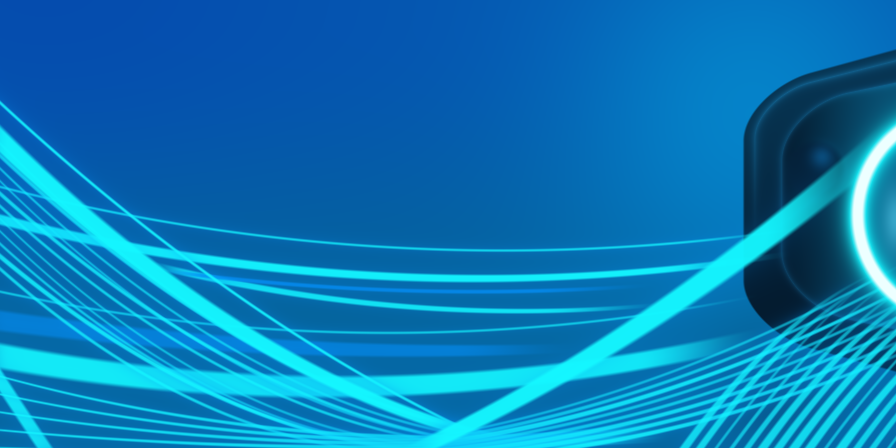
Give the GLSL for this background, as a Shadertoy shader.

```glsl
// Cyan light trails sweep over a blue gradient toward a dark, flared lamp housing.
// Trails are parabolas through three points, drawn singly or as jittered families;
// the housing is a rounded box with a glowing ring. Units: canvas height = 1.

const vec3 CYAN = vec3(0.08, 0.97, 1.0);
const vec3 AZURE = vec3(0.02, 0.55, 0.95);
const vec3 INK = vec3(0.015, 0.09, 0.16);
const vec3 TEAL = vec3(0.03, 0.24, 0.37);

float hash(float n) { return fract(sin(n * 127.1) * 43758.5453); }

float fill(float d, float aa) { return 1.0 - smoothstep(-aa, aa, d); }

float spot(vec2 p, vec2 center, vec2 size) {
    vec2 q = (p - center) / size;
    return exp(-dot(q, q));
}

// Parabola through (x[i], y[i]); width tapers from start to end.
// Returns the solid core in x and the soft halo in y.
vec2 trail(vec2 p, vec3 x, vec3 y, vec2 width, float aa) {
    float s = (y.y - y.x) / (x.y - x.x);
    float bend = ((y.z - y.y) / (x.z - x.y) - s) / (x.z - x.x);
    float curve = y.x + (p.x - x.x) * (s + bend * (p.x - x.y));
    float slope = s + bend * (2.0 * p.x - x.x - x.y);
    float d = abs(p.y - curve) / sqrt(1.0 + slope * slope);
    float w = mix(width.x, width.y, clamp((p.x - x.x) / (x.z - x.x), 0.0, 1.0));
    float ends = smoothstep(x.x - 0.1, x.x + 0.02, p.x)
               * (1.0 - smoothstep(x.z - 0.25, x.z + 0.05, p.x));
    return ends * vec2(fill(d - w, aa + 0.15 * w), exp(-d / (w + 0.008)));
}

vec3 glowOver(vec3 col, vec2 t, vec3 tint, float alpha) {
    col = mix(col, AZURE, 0.3 * alpha * t.y);
    return mix(col, tint, alpha * t.x);
}

vec3 backdrop(vec2 p) {
    vec3 col = mix(vec3(0.02, 0.39, 0.61), vec3(0.02, 0.34, 0.69), smoothstep(0.25, 0.95, p.y));
    col = mix(col, vec3(0.02, 0.28, 0.68), 0.7 * spot(p, vec2(0.1, 1.05), vec2(0.6, 0.4)));
    col = mix(col, vec3(0.02, 0.53, 0.80), 0.9 * spot(p, vec2(1.68, 0.75), vec2(0.42, 0.45)));
    return mix(col, TEAL, 0.6 * spot(p, vec2(1.74, 0.12), vec2(0.14, 0.13)));
}

// Rounded box whose height grows to the right; inset moves its outline inward.
float housing(vec2 p, float inset) {
    float flare = 0.74 + 0.76 * (p.x - 1.66);
    vec2 q = vec2(p.x - 2.16, (p.y - 0.53) / max(flare, 0.3));
    vec2 b = abs(q) - vec2(0.5, 0.36) + 0.15 + inset;
    return length(max(b, 0.0)) + min(max(b.x, b.y), 0.0) - 0.15;
}

vec3 drawHousing(vec3 col, vec2 p, float aa) {
    float body = housing(p, 0.0);
    float panel = housing(p - vec2(0.0, 0.01), 0.085);
    vec3 shell = mix(INK, TEAL, smoothstep(0.3, 0.85, p.y) * 0.65);
    shell += vec3(0.04, 0.17, 0.23) * exp(-abs(body + 0.025) / 0.008) * smoothstep(0.4, 0.8, p.y);
    vec3 inner = mix(INK, vec3(0.03, 0.30, 0.43), smoothstep(1.72, 2.0, p.x));
    float lens = length(p - vec2(1.82, 0.62)) - 0.062;
    inner = mix(inner, INK * 1.2, fill(lens, 0.01));
    inner += TEAL * 0.7 * spot(p, vec2(1.835, 0.65), vec2(0.025));
    shell = mix(shell, inner, fill(panel, aa * 2.0));
    shell += vec3(0.03, 0.13, 0.18) * exp(-abs(panel) / 0.006);
    return mix(col, shell, 0.96 * fill(body, aa * 1.5));
}

vec3 drawRing(vec3 col, vec2 p, float aa) {
    float r = length(p - vec2(2.15, 0.52));
    col = mix(col, vec3(0.03, 0.42, 0.58), 0.8 * fill(r - 0.23, aa));
    col = mix(col, vec3(0.3, 0.75, 0.88), 0.7 * spot(p, vec2(2.0, 0.51), vec2(0.03, 0.07)));
    float d = abs(r - 0.235);
    col = mix(col, CYAN, 0.85 * exp(-max(d - 0.018, 0.0) / 0.016));
    return mix(col, vec3(0.93, 1.0, 1.0), fill(d - 0.014, 0.006));
}

void mainImage(out vec4 fragColor, in vec2 fragCoord) {
    vec2 p = fragCoord / iResolution.y;
    float aa = 1.0 / iResolution.y;
    vec3 col = drawHousing(backdrop(p), p, aa);

    // Broad, shallow trails
    col = glowOver(col, trail(p, vec3(0.0, 0.52, 1.25), vec3(0.284, 0.232, 0.222), vec2(0.022, 0.01), aa), AZURE, 0.6);
    col = glowOver(col, trail(p, vec3(0.0, 0.91, 1.66), vec3(0.205, 0.14, 0.24), vec2(0.027, 0.018), aa), CYAN, 0.9);
    col = glowOver(col, trail(p, vec3(0.0, 0.7, 1.75), vec3(0.583, 0.461, 0.485), vec2(0.0025), aa), CYAN, 0.75);
    col = glowOver(col, trail(p, vec3(0.0, 0.677, 1.72), vec3(0.51, 0.396, 0.427), vec2(0.011, 0.006), aa), CYAN, 0.95);
    col = glowOver(col, trail(p, vec3(0.42, 0.78, 1.45), vec3(0.39, 0.328, 0.318), vec2(0.007, 0.004), aa), CYAN, 0.85);
    col = glowOver(col, trail(p, vec3(0.45, 1.04, 1.42), vec3(0.385, 0.349, 0.361), vec2(0.004), aa), AZURE, 0.8);
    col = glowOver(col, trail(p, vec3(0.0, 0.96, 1.65), vec3(0.349, 0.258, 0.332), vec2(0.0025), aa), CYAN, 0.65);

    // Descending bundle on the left
    for (float i = 0.0; i < 11.0; i++) {
        float t = i / 10.0, h = hash(i + 3.0);
        vec3 y = vec3(mix(0.68, 0.40, t), mix(0.32, 0.10, t) + 0.05 * (h - 0.5), 0.02 - 0.03 * t);
        float w = 0.002 + 0.006 * h * h;
        col = glowOver(col, trail(p, vec3(0.0, 0.45, 1.2 - 0.3 * t), y, vec2(w, 0.003), aa), CYAN, 0.55 + 0.4 * h);
    }
    col = glowOver(col, trail(p, vec3(0.0, 0.65, 1.2), vec3(0.771, 0.26, -0.03), vec2(0.003), aa), CYAN, 0.9);
    col = glowOver(col, trail(p, vec3(0.0, 0.5, 1.2), vec3(0.688, 0.285, 0.0), vec2(0.022, 0.01), aa), CYAN, 0.95);
    col = glowOver(col, trail(p, vec3(-0.1, 0.04, 0.3), vec3(0.31, 0.09, -0.28), vec2(0.014), aa), CYAN, 0.9);

    // Low trails along the bottom, then the rising fan
    for (float i = 0.0; i < 5.0; i++) {
        vec3 y = vec3(0.16 - 0.04 * i, 0.055 - 0.016 * i, 0.05 - 0.008 * i);
        col = glowOver(col, trail(p, vec3(0.0, 0.52, 1.45), y, vec2(0.002, 0.006), aa), CYAN, 0.8);
    }
    for (float i = 0.0; i < 8.0; i++) {
        float h = hash(i + 21.0);
        vec3 y = vec3(0.03 - 0.008 * i, 0.17 - 0.018 * i, 0.46 - 0.03 * i);
        col = glowOver(col, trail(p, vec3(1.0, 1.5, 2.1), y, vec2(0.002 + 0.005 * h, 0.003), aa), CYAN, 0.5 + 0.45 * h);
    }
    col = glowOver(col, trail(p, vec3(0.98, 1.3, 1.95), vec3(0.02, 0.193, 0.666), vec2(0.016, 0.03), aa), CYAN, 0.95);

    // Steep streaks in the lower right corner
    for (float i = 0.0; i < 14.0; i++) {
        float h = hash(i + 40.0), x = 1.5 + 0.035 * i;
        vec3 xs = vec3(x, x + 0.13, x + 0.36 + 0.1 * h);
        float w = 0.003 + 0.012 * h * h;
        col = glowOver(col, trail(p, xs, vec3(-0.04, 0.13, 0.38), vec2(w, 0.002), aa), CYAN, 0.5 + 0.4 * h);
    }

    fragColor = vec4(drawRing(col, p, aa), 1.0);
}
```
